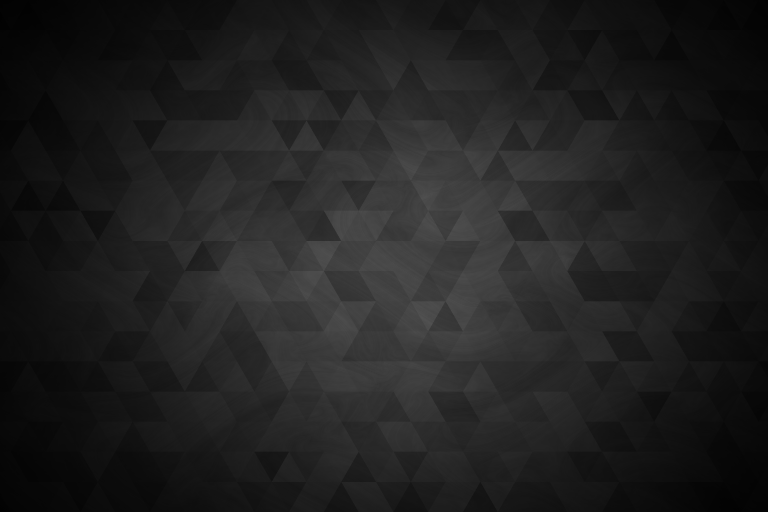
Give the GLSL for this background, as a Shadertoy shader.

```glsl
// Dark grey triangle mosaic with a worn surface, lit by a soft oval glow.

const float ROWS = 17.0;                      // triangle rows over the height
const float LATTICE_SHIFT = -0.229;           // sideways offset, in triangle sides
const vec2  GLOW_CENTER = vec2(0.02, 0.49);   // x from the middle, y from the bottom
const vec2  GLOW_FALLOFF = vec2(2.7, 3.8);
const float GLOW_LEVEL = 0.27;
const float BLACK_POINT = 0.012;
const float TONE_DARK = 0.70;
const float TONE_LIGHT = 1.17;
const float PAIR_CHANCE = 0.3;                // share of triangles merged in pairs
const float GRUNGE_SCALE = 9.0;
const float GRUNGE_AMOUNT = 0.13;
const float GRAIN_AMOUNT = 0.035;
const int   AA = 3;                           // samples per pixel side

float hash(vec3 p) {
    p = fract(p * vec3(0.1031, 0.1137, 0.0973));
    p += dot(p, p.yzx + 33.33);
    return fract((p.x + p.y) * p.z);
}

// Brightness factor of the triangle that holds p
float triangleTone(vec2 p) {
    float row = (1.0 - p.y) * ROWS;
    float column = p.x * ROWS * 0.8660254 - 0.5 * row - LATTICE_SHIFT;
    vec2 skewed = vec2(column, row);
    vec2 cell = floor(skewed) + 64.0;
    vec2 f = fract(skewed);
    float half_ = step(1.0, f.x + f.y);
    float pairPick = step(hash(vec3(cell, 7.0)), PAIR_CHANCE);
    float level = hash(vec3(cell, mix(1.0 + half_, 3.0, pairPick)));
    return mix(TONE_DARK, TONE_LIGHT, sqrt(level));
}

// Streaked wear from layered, warped sines, about -1 to 1
float grunge(vec2 p) {
    const mat2 TURN = mat2(0.80, 0.60, -0.60, 0.80);
    float sum = 0.0, weight = 0.5;
    p *= GRUNGE_SCALE * vec2(0.8, 1.2);
    for (int i = 0; i < 7; i++) {
        p += 0.8 * sin(p.yx * 1.3 + float(i) * 1.7);
        sum += weight * sin(p.x) * sin(p.y + 0.6);
        p = TURN * p * 1.75;
        weight *= 0.76;
    }
    return sum;
}

// Fine cellular specks: distance to the nearest scattered point
float specks(vec2 p) {
    vec2 cell = floor(p), f = fract(p);
    float nearest = 1.0;
    for (int y = -1; y <= 1; y++)
    for (int x = -1; x <= 1; x++) {
        vec2 o = vec2(x, y);
        vec2 id = cell + o + 256.0;
        vec2 point = o + vec2(hash(vec3(id, 11.0)), hash(vec3(id, 23.0)));
        nearest = min(nearest, length(point - f));
    }
    return nearest - 0.45;
}

void mainImage(out vec4 fragColor, in vec2 fragCoord) {
    vec2 middle = vec2(0.5 * iResolution.x, 0.0);
    vec2 p = (fragCoord - middle) / iResolution.y;

    // Mosaic, averaged over the pixel for smooth edges
    float tone = 0.0;
    for (int j = 0; j < AA; j++)
    for (int i = 0; i < AA; i++) {
        vec2 offset = (vec2(i, j) + 0.5) / float(AA) - 0.5;
        tone += triangleTone(p + offset / iResolution.y);
    }
    tone /= float(AA * AA);

    // Worn surface
    float wear = 1.0 + GRUNGE_AMOUNT * grunge(p)
               + GRAIN_AMOUNT * specks(p * vec2(65.0, 100.0));

    // Oval glow fading to black corners
    vec2 d = p - GLOW_CENTER;
    float glow = GLOW_LEVEL * exp(-dot(d * d, GLOW_FALLOFF));

    float shade = max(glow * tone * wear - BLACK_POINT, 0.0);
    fragColor = vec4(vec3(shade), 1.0);
}
```
